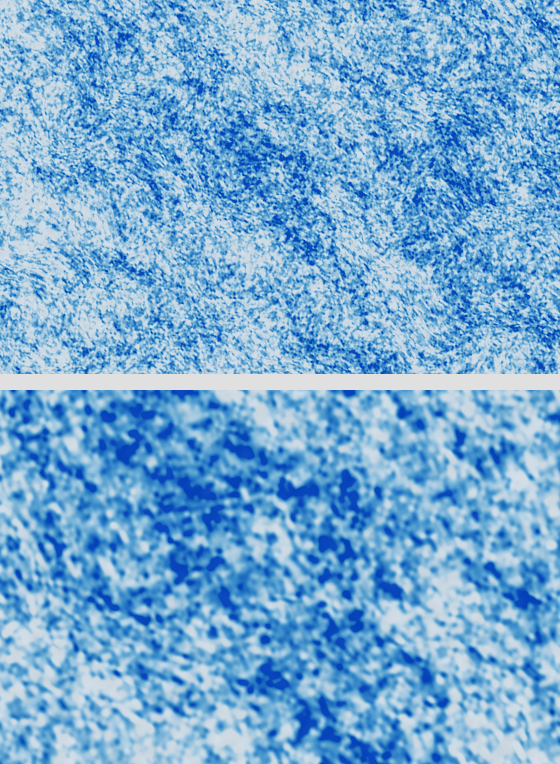
Top, the full canvas; bottom, a detail of the centre.
Give the GLSL for this texture, as a Shadertoy shader.

```glsl
float hash(vec2 cell) {
    uvec2 k = uvec2(ivec2(cell)) * uvec2(1597334673u, 3812015801u);
    uint h = (k.x ^ k.y) * 1597334673u;
    h = (h ^ (h >> 15u)) * 2246822519u;
    h ^= h >> 13u;
    return float(h >> 8u) / 16777216.0;
}

// Smooth value noise, centred on zero with unit spread
float noise(vec2 p) {
    vec2 cell = floor(p);
    vec2 f = p - cell;
    f = f * f * (3.0 - 2.0 * f);
    float low = mix(hash(cell), hash(cell + vec2(1, 0)), f.x);
    float high = mix(hash(cell + vec2(0, 1)), hash(cell + vec2(1, 1)), f.x);
    return (mix(low, high, f.y) - 0.5) * 4.66;
}

vec2 rotate(vec2 p, float angle) {
    float c = cos(angle), s = sin(angle);
    return vec2(c * p.x + s * p.y, c * p.y - s * p.x);
}

// Blend to the next pigment tone as the coverage rises
vec3 layer(vec3 below, vec3 tone, float from, float to, float coverage) {
    return mix(below, tone, clamp((coverage - from) / (to - from), 0.0, 1.0));
}

vec3 pigment(float coverage) {
    vec3 color = vec3(0.81, 0.855, 0.89);
    color = layer(color, vec3(0.77, 0.84, 0.89), -1.60, -1.00, coverage);
    color = layer(color, vec3(0.59, 0.76, 0.87), -1.00, -0.18, coverage);
    color = layer(color, vec3(0.38, 0.65, 0.82), -0.18, 0.48, coverage);
    color = layer(color, vec3(0.22, 0.54, 0.79), 0.48, 1.08, coverage);
    color = layer(color, vec3(0.11, 0.42, 0.75), 1.08, 1.60, coverage);
    return layer(color, vec3(0.03, 0.27, 0.73), 1.60, 2.05, coverage);
}

void mainImage(out vec4 fragColor, in vec2 fragCoord) {
    vec2 p = (fragCoord - 0.5 * iResolution.xy) / iResolution.y;

    // Strokes fall from upper left to lower right, slightly bent
    vec2 along = rotate(p, -0.75);
    along += 0.012 * vec2(noise(p * 7.0 + 31.0), noise(p * 7.0 + 73.0));

    // Hand pressure: broad washes, strokes and small clumps
    float coverage = 0.35 * p.x + 0.3 * p.y;
    coverage += 0.25 * noise(along * vec2(2.5, 5.0) + 11.0);
    coverage += 0.33 * noise(along * vec2(8.0, 21.0) + 47.0);
    coverage += 0.36 * noise(along * vec2(30.0, 58.0) + 91.0);

    // Paper tooth: short slanted grains with finer specks
    vec2 tooth = along + 0.0012 * vec2(noise(p * 75.0), noise(p * 75.0 + 150.0));
    coverage += 0.66 * noise(tooth * vec2(112.0, 160.0) + 203.0);
    coverage += 0.42 * noise(rotate(p, 0.4) * vec2(220.0, 190.0) + 317.0);

    // Faint relief in the paper itself
    vec3 color = pigment(coverage) + 0.008 * noise(rotate(p, 1.1) * 130.0 + 401.0);
    fragColor = vec4(clamp(color, 0.0, 1.0), 1.0);
}
```
